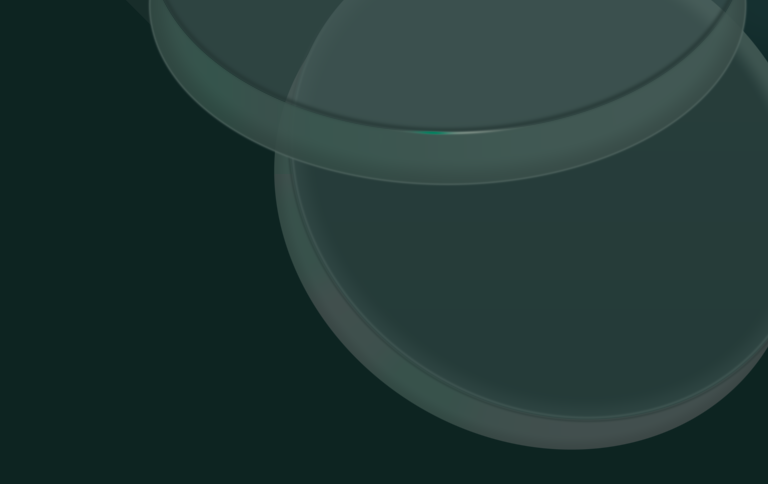
A WebGL 2 fragment shader for this background:

```glsl
#version 300 es
precision highp float;

uniform vec2 u_resolution;
out vec4 fragColor;

const vec3 BACKDROP = vec3(0.05, 0.14, 0.13);
const vec3 CORNER_LIGHT = vec3(0.085, 0.19, 0.19);
const vec3 LOWER_FACE = vec3(0.148, 0.235, 0.225);
const vec3 GLASS_TINT = vec3(0.31, 0.39, 0.38);
const vec3 RIM_GREY = vec3(0.26, 0.31, 0.305);
const vec3 RIM_GREEN = vec3(0.20, 0.325, 0.29);
const vec3 RIM_LIGHT = vec3(0.265, 0.355, 0.335);
const vec3 EDGE_LIGHT = vec3(0.36, 0.44, 0.42);
const vec3 EDGE_DARK = vec3(0.14, 0.21, 0.20);
const vec3 GLINT_GREEN = vec3(0.0, 0.50, 0.37);
const vec3 GLINT_PALE = vec3(0.58, 0.64, 0.60);

float hash(vec2 p) {
    return fract(sin(dot(p, vec2(127.1, 311.7))) * 43758.5453);
}

float noise(vec2 p) {
    vec2 cell = floor(p);
    vec2 f = fract(p);
    f = f * f * (3.0 - 2.0 * f);
    float low = mix(hash(cell), hash(cell + vec2(1, 0)), f.x);
    float high = mix(hash(cell + vec2(0, 1)), hash(cell + vec2(1, 1)), f.x);
    return mix(low, high, f.y);
}

// Approximate signed distance to an ellipse with half extents and a skew.
float ellipse(vec2 p, vec2 center, vec2 extent, float skew) {
    vec2 u = (p - center) / extent;
    vec2 m = (u - skew * u.yx) / (1.0 - skew * skew);
    float f = sqrt(max(dot(u, m), 0.0));
    return f * (f - 1.0) / max(length(m / extent), 1e-4);
}

float inside(float d, float blur) {
    return 1.0 - smoothstep(-blur, blur, d);
}

// Soft line around d = 0.
float line(float d, float width) {
    return exp(-d * d / (width * width));
}

vec3 backdrop(vec2 p, float blur) {
    vec3 color = mix(BACKDROP, CORNER_LIGHT, smoothstep(1.25, 1.6, p.x) * smoothstep(0.75, 1.0, p.y));
    float wedge = inside(1.26 - p.x - p.y, blur) * inside(p.x - 0.33, blur);
    return mix(color, vec3(0.095, 0.175, 0.165), wedge * smoothstep(0.9, 0.96, p.y));
}

// Lower disc: skewed face with a thick rim below and to the left.
vec3 lowerDisc(vec3 color, vec2 p, float blur) {
    vec2 extent = vec2(0.5415, 0.508);
    vec2 center = vec2(1.141, 0.641);
    float face = ellipse(p, center, extent, -0.134);
    float back = ellipse(p, vec2(1.108, 0.579), extent, -0.134);
    vec2 dir = normalize(p - center + 1e-4);

    float bands = noise(vec2(atan(dir.y, dir.x) * 5.0, 2.0));
    vec3 rim = mix(RIM_GREY, RIM_GREEN, 0.75 * bands * smoothstep(0.25, -0.5, dir.x));
    rim *= 1.0 - 0.1 * smoothstep(-0.03, 0.0, back);
    color = mix(color, rim, inside(back, blur));

    vec3 top = LOWER_FACE + 0.012 * (p.y - 0.5);
    float farEdge = smoothstep(0.6, 0.95, dot(dir, normalize(vec2(0.8, 0.6))));
    top = mix(top, RIM_LIGHT, 0.8 * farEdge * smoothstep(-0.06, -0.015, face));
    top += 0.035 * smoothstep(-0.05, 0.0, face) * (1.0 - farEdge);
    color = mix(color, top, inside(face, blur));

    float nearEdge = smoothstep(0.3, -0.2, dir.y + 0.5 * dir.x);
    color = mix(color, EDGE_DARK, 0.4 * nearEdge * line(face - 0.003, 0.003));
    return mix(color, EDGE_LIGHT, 0.3 * nearEdge * line(face + 0.004, 0.003));
}

// Upper disc: translucent face over a frosted rim.
vec3 upperDisc(vec3 color, vec2 p, float blur) {
    float face = ellipse(p, vec2(0.925, 1.118), vec2(0.616, 0.392), 0.0);
    float back = ellipse(p, vec2(0.925, 0.990), vec2(0.616, 0.371), 0.0);
    float rimMask = inside(back, blur) * (1.0 - inside(face, blur));
    float faceMask = inside(face, blur);

    vec3 rim = mix(RIM_GREEN + 0.02, RIM_LIGHT, smoothstep(0.35, 1.3, p.x));
    rim = mix(rim, RIM_GREY, 0.45 * noise(vec2(p.x * 9.0, 5.0)) * smoothstep(1.1, 0.5, p.x));
    rim *= 1.0 - 0.14 * smoothstep(-0.055, 0.0, back);
    vec3 result = mix(color, mix(color, GLASS_TINT, 0.5), faceMask);
    result = mix(result, mix(color, rim, 0.93), rimMask);

    // Dark groove, fine outer edge and the glint at the front.
    result = mix(result, EDGE_DARK, 0.65 * line(face + 0.005, 0.006));
    result = mix(result, EDGE_LIGHT, 0.45 * line(back, 0.0025) * (1.0 - faceMask));
    float groove = line(face - 0.001, 0.003);
    result = mix(result, GLINT_PALE, 0.7 * groove * line(p.x - 0.95, 0.09));
    return mix(result, GLINT_GREEN, groove * line(p.x - 0.895, 0.032));
}

void main() {
    vec2 p = gl_FragCoord.xy / u_resolution.y;
    float blur = 0.9 / u_resolution.y;
    vec3 color = backdrop(p, blur);
    color = lowerDisc(color, p, blur);
    color = upperDisc(color, p, blur);
    fragColor = vec4(color, 1.0);
}
```
